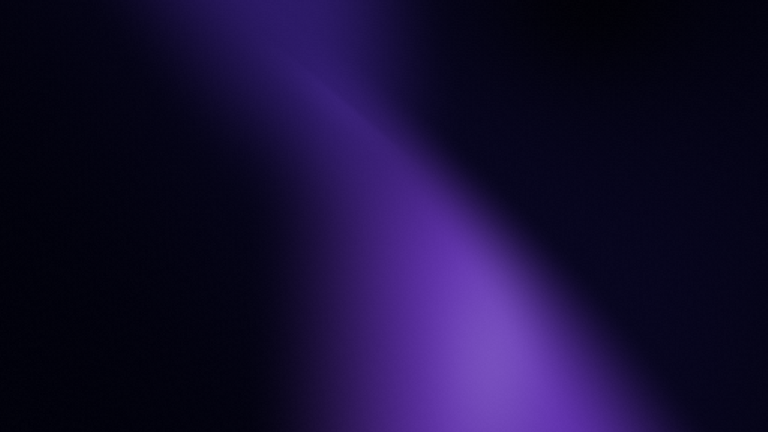
Give the GLSL for this background, as a Shadertoy shader.

```glsl
// Two soft violet light beams crossing a dark navy background.
#define NAVY vec3(0.006, 0.006, 0.044)
#define HALO vec3(0.026, 0.018, 0.080)
#define INDIGO vec3(0.138, 0.076, 0.275)
#define VIOLET vec3(0.338, 0.162, 0.545)
#define CORE_TINT vec3(0.095, 0.122, 0.070)
#define CORE_CENTER vec2(1.140, 0.165)
#define CORE_RADIUS vec2(0.125, 0.250)
#define CREASE vec3(0.020, 0.014, 0.030)
#define GRAIN 0.010

float hash(vec2 p) {
    return fract(sin(dot(p, vec2(127.1, 311.7))) * 43758.5453);
}

// Gaussian falloff around a centre, with a radius per axis.
float glow(vec2 p, vec2 center, vec2 radius) {
    vec2 q = (p - center) / radius;
    return exp(-dot(q, q));
}

// Curved diagonal that bounds the wide beam on the right.
float diagonalEdge(float depth) {
    return 0.62 + depth * (1.12 - 0.27 * depth);
}

// Wide beam: upright left fade, diagonal right edge.
float lowerBeam(vec2 p, float depth) {
    float edge = diagonalEdge(depth);
    float softness = 0.07 + 0.12 * depth;
    float left = smoothstep(0.56, 1.08, p.x);
    float right = 1.0 - smoothstep(edge - softness, edge + softness, p.x);
    return left * right * smoothstep(-0.03, 0.66, depth);
}

// Faint beam: diagonal left fade, nearly upright right edge.
float upperBeam(vec2 p, float depth) {
    float left = smoothstep(0.18, 0.64, p.x - 0.70 * depth);
    float right = 1.0 - smoothstep(0.70, 1.05, p.x - 0.12 * depth);
    return left * right * (1.0 - smoothstep(0.16, 0.65, depth));
}

// Thin ridge where the beams cross, soft on its left, crisp on its right.
float crease(vec2 p, float depth) {
    float d = p.x - 0.51 - 1.17 * depth;
    float side = smoothstep(-0.11, 0.0, d) * (1.0 - smoothstep(0.0, 0.025, d));
    return side * glow(vec2(depth, 0.0), vec2(0.25, 0.0), vec2(0.12, 1.0));
}

void mainImage(out vec4 fragColor, in vec2 fragCoord) {
    vec2 p = fragCoord / iResolution.y;
    float depth = 1.0 - p.y;

    // Night backdrop with a broad halo along the diagonal
    float across = (p.x - 0.67 - 0.60 * depth) / 0.57;
    vec3 color = NAVY + HALO * exp(-across * across);
    color += 0.50 * HALO * glow(p, vec2(1.70, 0.50), vec2(0.45, 0.50));
    color *= 1.0 - 0.6 * glow(p, vec2(1.37, 1.0), vec2(0.22, 0.18));

    // Beams, their crossing ridge and the pale core
    float beam = lowerBeam(p, depth);
    color += INDIGO * upperBeam(p, depth) + VIOLET * beam;
    color += CREASE * crease(p, depth);
    color += CORE_TINT * beam * glow(p, CORE_CENTER, CORE_RADIUS);

    // Fine grain against banding
    color += GRAIN * (hash(floor(p * 288.0)) - 0.5);
    fragColor = vec4(clamp(color, 0.0, 1.0), 1.0);
}
```
